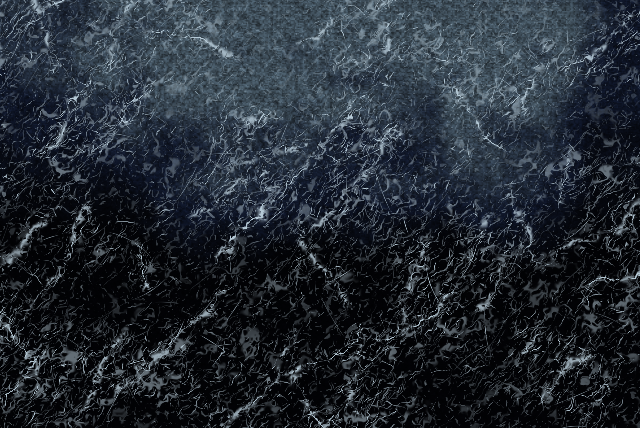
Give the GLSL for this texture, as a WebGL 1 fragment shader.

```glsl
precision highp float;
// Dark navy stone, paler toward the top, covered in icy scratches and ragged veins.
uniform vec2 u_resolution;

float hash(vec2 p) {
  return fract(sin(dot(p, vec2(127.1, 311.7))) * 43758.5453);
}

vec2 hash2(vec2 p) {
  return vec2(hash(p), hash(p + 57.3));
}

float noise(vec2 p) {
  vec2 i = floor(p), f = fract(p);
  f = f * f * (3.0 - 2.0 * f);
  return mix(mix(hash(i), hash(i + vec2(1.0, 0.0)), f.x),
             mix(hash(i + vec2(0.0, 1.0)), hash(i + 1.0), f.x), f.y);
}

float fbm(vec2 p) {
  float sum = 0.0, amp = 0.5;
  for (int i = 0; i < 5; i++) {
    sum += amp * noise(p);
    p = mat2(1.6, 1.2, -1.2, 1.6) * p + 7.1;
    amp *= 0.5;
  }
  return sum;
}

// Offset that makes straight strokes ragged.
vec2 wobble(vec2 p, float freq) {
  return vec2(noise(p * freq), noise(p * freq + 31.7)) - 0.5;
}

// One bent, tapered stroke per cell. Returns (line, soft halo).
vec2 strokes(vec2 p, float size, float width, float density, float seed) {
  float px = 1.0 / u_resolution.y;
  vec2 q = p / size, cell = floor(q), result = vec2(0.0);
  for (int j = -1; j <= 1; j++) {
    for (int i = -1; i <= 1; i++) {
      vec2 id = cell + vec2(float(i), float(j));
      vec2 place = hash2(id + seed);
      vec2 shape = hash2(id + seed + 17.3);
      vec2 look = hash2(id + seed + 41.9);
      float spread = fract(look.x * 7.0) - 0.5;
      float angle = 0.85 + spread * (shape.x > 0.6 ? 3.1 : 0.9);
      float c = cos(angle), s = sin(angle);
      vec2 d = mat2(c, -s, s, c) * (q - id - place);
      d.y += (shape.x - 0.5) * 0.5 * d.x * d.x;
      float along = abs(d.x) / (0.3 + 0.6 * shape.y);
      float dist = abs(d.y) * size;
      float w = width * (1.0 - 0.6 * along);
      float on = smoothstep(look.x - 0.06, look.x + 0.06, density)
               * (1.0 - smoothstep(0.7, 1.0, along));
      float line = 1.0 - smoothstep(w - 0.4 * px, w + 0.45 * px, dist);
      float bright = 0.3 + 0.7 * look.y * look.y;
      result = max(result, on * vec2(line * bright, exp(-dist / 0.016)));
    }
  }
  return result;
}

// Thin crooked hairlines where stretched noise crosses its middle value.
float hairlines(vec2 p, float freq, float width) {
  vec2 q = mat2(0.66, -0.75, 0.75, 0.66) * p * vec2(1.0);
  float n = noise(q * vec2(0.5, 1.2) * freq) + 0.35 * noise(q * freq * 2.7);
  float soft = freq / u_resolution.y;
  return 1.0 - smoothstep(width * freq, width * freq + soft, abs(n - 0.67));
}

void main() {
  vec2 uv = gl_FragCoord.xy / u_resolution;
  vec2 p = gl_FragCoord.xy / u_resolution.y;
  float cloud = fbm(p * 3.5);
  float mottle = fbm(p * 16.0 + 9.0);
  float grain = 0.55 * noise(p * 330.0) + 0.45 * noise(p * 140.0 + 3.0);

  // Backdrop: black below, slate above, darker at both sides
  float side = 1.0 - 0.65 * smoothstep(0.84, 0.94, uv.x + 0.15 * (cloud - 0.5))
             - 0.45 * (1.0 - smoothstep(0.0, 0.42, uv.x));
  float light = smoothstep(0.3, 0.98, uv.y + 0.35 * (cloud - 0.5)) * side;
  light *= 0.55 + 0.9 * mottle;
  vec3 color = mix(vec3(0.006, 0.008, 0.018), vec3(0.05, 0.075, 0.14),
                   smoothstep(0.03, 0.33, light));
  color = mix(color, vec3(0.24, 0.30, 0.345), smoothstep(0.26, 0.95, light));
  color *= 0.45 + 1.1 * grain;

  // Long ragged veins, broken along their length
  vec2 bent = p + 0.04 * wobble(p, 13.0) + 0.018 * wobble(p, 50.0)
            + 0.006 * wobble(p, 150.0);
  vec2 vein = strokes(bent, 0.26, 0.0019, 0.6, 3.0);
  vein = max(vein, strokes(bent + 0.4, 0.17, 0.0013, 0.5, 71.0));
  vein.x *= 0.45 + 0.9 * smoothstep(0.3, 0.6, noise(p * 45.0));

  // Fine scratches, gathered in patches and around the veins
  vec2 rough = p + 0.012 * wobble(p, 45.0) + 0.005 * wobble(p, 130.0);
  float patchy = smoothstep(0.28, 0.65, fbm(p * 7.0 + 20.0));
  float density = 0.2 + 0.6 * patchy + 0.5 * vein.y - 0.2 * light;
  float scratch = strokes(rough, 0.017, 0.0008, density, 11.0).x;
  scratch = max(scratch, strokes(rough + 0.13, 0.024, 0.0008, density, 23.0).x);
  scratch = max(scratch, strokes(rough + 0.29, 0.037, 0.0010, density, 37.0).x);
  scratch = max(scratch, strokes(p + 0.47, 0.075, 0.0008, density, 53.0).x);
  scratch *= (0.65 + 0.5 * vein.y + 0.35 * patchy) * (0.5 + 0.9 * noise(p * 75.0));

  // Crackle of hairlines, knotted tightly where veins run
  float gaps = smoothstep(0.4, 0.65, noise(p * 48.0 + 13.0));
  float crackle = hairlines(rough, 34.0, 0.0006) * gaps * (0.2 + 0.35 * patchy);
  float knot = hairlines(rough + 0.7, 75.0, 0.0010) * smoothstep(0.4, 0.95, vein.y);
  knot *= smoothstep(0.35, 0.65, noise(p * 24.0 + 4.0));

  // Tiny flecks
  float fleck = smoothstep(0.76, 0.92, noise(rough * 190.0)) * (0.25 + 0.6 * vein.y);

  float ice = max(max(scratch, vein.x), max(crackle, max(0.85 * knot, fleck)));
  color = mix(color, vec3(0.74, 0.82, 0.87), clamp(ice, 0.0, 1.0) * 0.95);
  gl_FragColor = vec4(color, 1.0);
}
```
